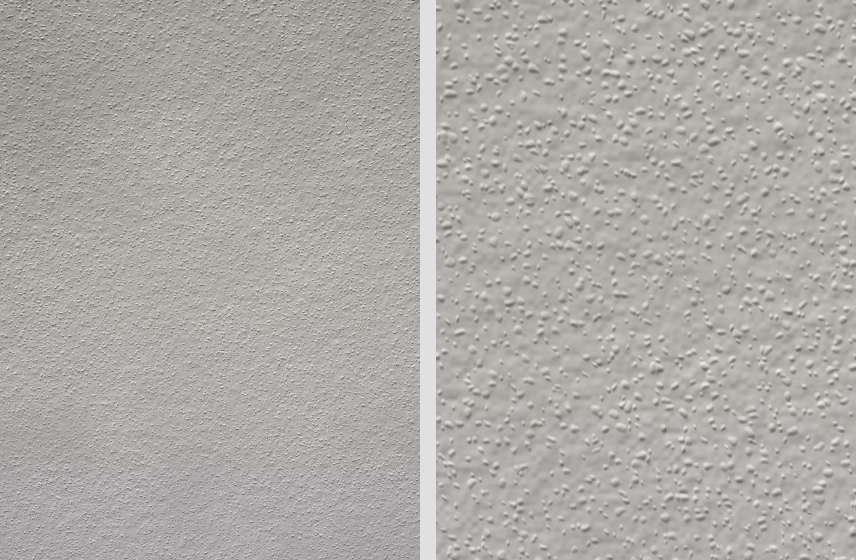
Left, the full canvas; right, a detail of the centre.
This texture is drawn by a Shadertoy shader. Its source:

```glsl
// Rough grey stucco wall lit from above.
// A height field of scattered grains and layered noise is shaded by its slope
// along the light; broad light and a warm-to-cool tint are laid over it.

#define GRAIN_COUNT 92.0     // grain cells across the canvas width
#define GRAIN_SHARE 0.80     // share of cells that hold a grain
#define GRAIN_HEIGHT 0.70
#define FINENESS 0.30        // how much finer the grain gets toward the bottom
#define RELIEF 0.225         // contrast of the relief shading
#define SHADOW_BOOST 1.28    // extra depth of the shaded sides
#define LIGHT_STEP 0.0027    // slope sampling distance, in canvas widths
#define LIGHT_DIR vec2(-0.28, 0.96)
#define TOP_COLOR vec3(0.648, 0.641, 0.618)
#define MIDDLE_COLOR vec3(0.685, 0.673, 0.658)
#define BOTTOM_COLOR vec3(0.668, 0.660, 0.662)

float hash(vec2 p) {
    vec3 q = fract(vec3(p.xyx) * 0.1031);
    q += dot(q, q.yzx + 33.33);
    return fract((q.x + q.y) * q.z);
}

float noise(vec2 p) {
    vec2 cell = floor(p);
    vec2 f = fract(p);
    f = f * f * (3.0 - 2.0 * f);
    float low = mix(hash(cell), hash(cell + vec2(1, 0)), f.x);
    float high = mix(hash(cell + vec2(0, 1)), hash(cell + vec2(1, 1)), f.x);
    return mix(low, high, f.y);
}

// Rounded grains, one at a random place in most cells
float grains(vec2 p) {
    vec2 home = floor(p);
    float top = 0.0;
    for (int j = -1; j <= 1; j++)
    for (int i = -1; i <= 1; i++) {
        vec2 cell = home + vec2(i, j);
        float present = step(hash(cell + 211.0), GRAIN_SHARE);
        vec2 center = cell + vec2(hash(cell + 17.0), hash(cell + 71.0));
        float size = hash(cell + 131.0);
        float radius = mix(0.22, 0.50, size * size);
        float d = length((p - center) * vec2(0.92, 1.12));
        float dome = 1.0 - smoothstep(0.2 * radius, radius, d);
        top = max(top, present * dome * mix(0.7, 1.15, size));
    }
    return top;
}

float wallHeight(vec2 p) {
    // Bend the coordinates so the grains are not perfectly round
    vec2 bend = vec2(noise(p * 1.3 + 40.0), noise(p * 1.3 + 90.0)) - 0.5;
    float h = GRAIN_HEIGHT * grains(p + 0.45 * bend);
    h += 0.70 * noise(p * 0.45 + 5.0);
    h += 0.60 * noise(p * 1.05 + 23.0);
    h += 0.38 * noise(p * 2.1 + 57.0);
    return h;
}

// Canvas position to grain cells, packed more tightly further down
vec2 toCells(vec2 uv, float aspect) {
    float down = aspect - uv.y;
    float fine = 1.0 + FINENESS * down / aspect;
    float depth = down + 0.5 * FINENESS * down * down / aspect;
    return GRAIN_COUNT * vec2((uv.x - 0.5) * fine + 2.0, 3.0 - depth);
}

void mainImage(out vec4 fragColor, in vec2 fragCoord) {
    vec2 uv = fragCoord / iResolution.x;
    float aspect = iResolution.y / iResolution.x;
    float rise = uv.y / aspect;

    // Relief: slope toward the light, with deeper shaded sides
    vec2 ahead = uv + LIGHT_STEP * LIGHT_DIR;
    float slope = wallHeight(toCells(uv, aspect)) - wallHeight(toCells(ahead, aspect));
    slope *= slope < 0.0 ? SHADOW_BOOST : 1.0;
    float patchiness = noise(uv * 7.0 + 3.0) + 0.5 * noise(uv * 17.0 + 9.0);
    float strength = mix(0.78, 1.12, rise) * mix(0.8, 1.2, patchiness / 1.5);

    // Broad light: soft mottling, a dim upper left and darker corners
    vec2 fromCenter = vec2(uv.x - 0.55, rise - 0.45);
    float light = 1.02 - 0.10 * dot(fromCenter, fromCenter);
    light -= 0.05 * smoothstep(0.45, 0.0, length(vec2(uv.x, (rise - 0.8) * 0.8)));
    light += 0.04 * (patchiness - 0.75);

    // Tint from warm at the top to cool at the bottom
    vec3 color = mix(BOTTOM_COLOR, MIDDLE_COLOR, smoothstep(0.0, 0.5, rise));
    color = mix(color, TOP_COLOR, smoothstep(0.5, 1.0, rise));

    color = color * light + RELIEF * strength * slope;
    fragColor = vec4(clamp(color, 0.0, 1.0), 1.0);
}
```
